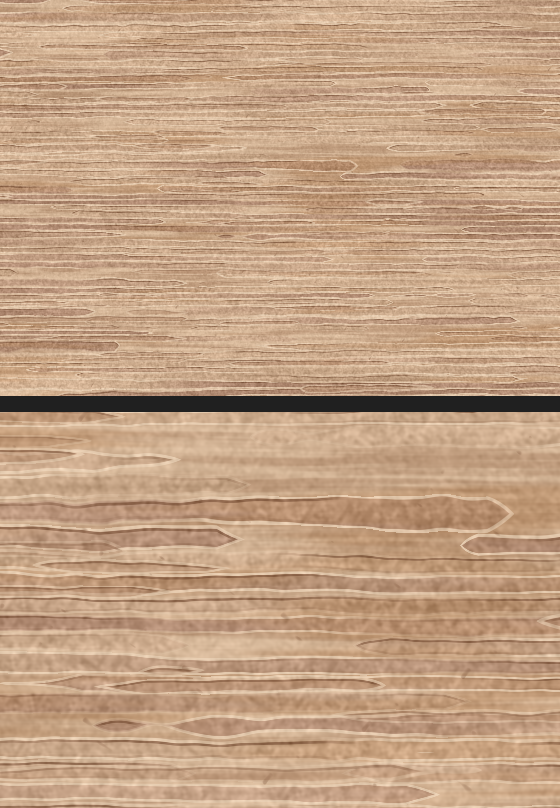
Top: the whole. Bottom: its middle third, enlarged.
This texture is drawn by a Shadertoy shader. Its source:

```glsl
const float STRAND_ROWS = 54.0;      // strands per canvas height
const float STRAND_COVER = 0.80;
const float SLIT_ROWS = 79.0;        // small lens-shaped openings
const float SLIT_COVER = 0.21;
const float RIM_WIDTH = 0.0014;
const float CREASE_DEPTH = 0.0021;
const float CREASE_WIDTH = 0.0010;
const float GRAIN = 0.10;
const float STREAK = 0.13;

const vec3 CREAM = vec3(0.90, 0.80, 0.69);
const vec3 PALE = vec3(0.82, 0.70, 0.58);
const vec3 SAND = vec3(0.765, 0.625, 0.505);
const vec3 ROSE = vec3(0.70, 0.55, 0.455);
const vec3 OCHRE = vec3(0.72, 0.55, 0.40);
const vec3 UMBER = vec3(0.48, 0.32, 0.22);

float hash(vec2 p) {
    return fract(sin(dot(p, vec2(127.1, 311.7))) * 43758.5453);
}

float noise(vec2 p) {
    vec2 i = floor(p), f = fract(p);
    f = f * f * (3.0 - 2.0 * f);
    return mix(mix(hash(i), hash(i + vec2(1, 0)), f.x),
               mix(hash(i + vec2(0, 1)), hash(i + vec2(1, 1)), f.x), f.y);
}

float fbm(vec2 p) {
    return 0.55 * noise(p) + 0.3 * noise(p * 2.1 + 17.0) + 0.15 * noise(p * 4.3 + 41.0);
}

// x: depth inside the strand, y: offset from its axis, z: row number
vec3 strand(vec2 p, float rows, float cover, float seed) {
    float bend = noise(vec2(p.x * 0.9, p.y * rows * 0.4) + seed) - 0.5;
    float ripple = noise(vec2(p.x * 11.0, p.y * rows * 0.3) + seed) - 0.5;
    float jitter = noise(vec2(p.x * 45.0, p.y * rows * 0.5) + seed) - 0.5;
    float v = p.y * rows + 1.2 * bend + 0.3 * ripple + 0.12 * jitter;
    float row = floor(v);
    float across = fract(v) - 0.5;

    // Strands stop in blunt round ends where the slow noise drops
    float along = noise(vec2(p.x * 3.0 + 9.0 * hash(vec2(row, seed)), row + seed));
    along += 0.10 * (noise(vec2(p.x * 23.0, row + seed)) - 0.5);
    float body = sqrt(clamp((along - 1.0 + cover) / 0.07, 0.0, 1.0));
    float wobble = noise(vec2(p.x * 14.0, row + seed + 300.0)) - 0.5;
    wobble += 0.5 * (noise(vec2(p.x * 52.0, row + seed + 700.0)) - 0.5);
    float halfWidth = mix(-0.32, 0.41 + 0.13 * wobble, body);
    return vec3((halfWidth - abs(across)) / rows, across, row);
}

float line(float distance, float width, float blur) {
    return 1.0 - smoothstep(0.5 * width, 0.5 * width + blur, abs(distance));
}

void mainImage(out vec4 fragColor, in vec2 fragCoord) {
    vec2 p = fragCoord / iResolution.y;
    float blur = max(0.7 / iResolution.y, 0.0008);

    // Broad tone and fine fibres, tilted a little off the grid
    vec2 q = vec2(p.x, p.y + 0.006 * noise(p * vec2(4.0, 20.0)));
    float patchTone = fbm(p * vec2(1.3, 9.0) + 5.0);
    float fibre = fbm(q * vec2(6.0, 130.0) + 60.0);
    float warmth = fbm(q * vec2(2.4, 45.0) + 130.0);
    vec2 tilted = mat2(0.83, 0.56, -0.56, 0.83) * p;
    float grain = noise(tilted * 310.0) + noise(tilted.yx * 170.0 + 31.0) - 1.0;

    // Pale ground between strands
    vec3 color = mix(SAND, PALE, smoothstep(0.25, 0.65, fibre));
    color = mix(color, OCHRE, 0.65 * smoothstep(0.50, 0.72, warmth));

    // Strand bodies
    vec3 s = strand(p, STRAND_ROWS, STRAND_COVER, 11.0);
    float inside = smoothstep(-blur, blur, s.x);
    float tone = noise(vec2(p.x * 1.1, s.z * 5.0));
    tone = 0.6 * tone + 0.8 * (patchTone - 0.5) + 0.2;
    vec3 body = mix(ROSE, mix(SAND, PALE, 0.5), smoothstep(0.25, 0.72, tone));
    body = mix(body, OCHRE, 0.55 * smoothstep(0.5, 0.72, warmth));
    color = mix(color, body, inside);
    color += STREAK * (fibre - 0.5) + 0.12 * (patchTone - 0.5);

    // Brown creases under the upper edge, broken along their length
    float broken = smoothstep(0.30, 0.72, noise(vec2(p.x * 6.0, s.z * 3.0 + 70.0)));
    float upper = smoothstep(-0.1, 0.1, s.y);
    float crease = line(s.x - CREASE_DEPTH, CREASE_WIDTH, blur);
    color = mix(color, UMBER, crease * broken * mix(0.15, 0.65, upper));

    // Cream rims
    float glue = 0.2 + 0.8 * smoothstep(0.2, 0.65, noise(vec2(p.x * 7.0, s.z * 2.0 + 500.0)));
    color = mix(color, CREAM, 0.9 * glue * line(s.x, RIM_WIDTH, blur));

    // Sparse slits with pale outlines, some of them faint
    vec3 slit = strand(p, SLIT_ROWS, SLIT_COVER, 47.0);
    float faint = mix(0.25, 1.0, hash(vec2(slit.z, 3.0)));
    float slitTop = smoothstep(-0.1, 0.1, slit.y);
    float opening = smoothstep(-blur, blur, slit.x);
    color = mix(color, mix(OCHRE, ROSE, 0.6), 0.65 * faint * opening);
    color = mix(color, UMBER, 0.65 * faint * slitTop * line(slit.x - 0.0014, 0.0008, blur));
    color = mix(color, CREAM, 0.75 * faint * line(slit.x + 0.0006, RIM_WIDTH, blur));

    // Grain and flecks
    float fleck = smoothstep(0.92, 0.99, noise(tilted * vec2(90.0, 120.0) + 200.0));
    color = mix(color, UMBER, 0.3 * fleck);
    color += GRAIN * grain * mix(0.6, 1.0, inside);

    fragColor = vec4(clamp(color, 0.0, 1.0), 1.0);
}
```
